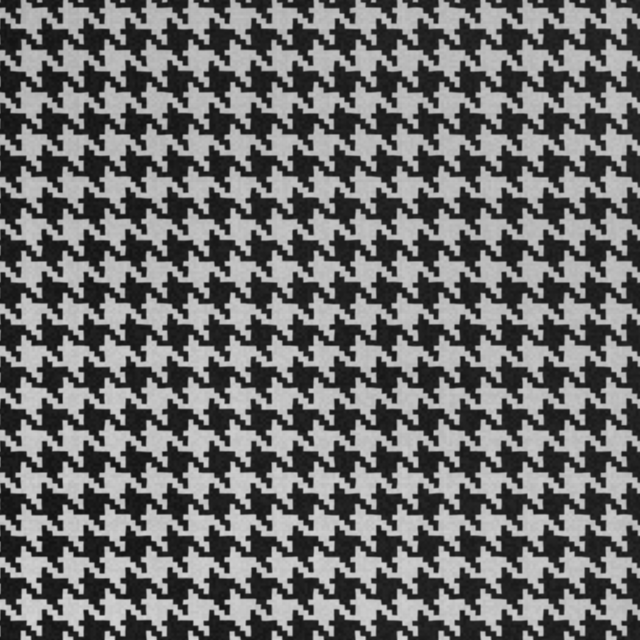
A Shadertoy shader for this pattern:

```glsl
const vec2  REPEATS = vec2(15.32, 15.15);  // checks across and down the canvas
const vec2  ORIGIN = vec2(0.505, 0.464);   // lower left of a light block, in checks
const float BAND = 4.0;                    // threads in each colour band
const float SOFTNESS = 0.27;               // half width of an edge, in threads
const float WOBBLE = 0.22;                 // thread waviness, in threads
const vec3  DARK = vec3(0.105);
const vec3  LIGHT = vec3(0.715);
const float GRAIN = 0.055;
const float GRAIN_SCALE = 230.0;

float hash(vec2 p) {
    return fract(sin(dot(p, vec2(127.1, 311.7))) * 43758.5453);
}

float noise(vec2 p) {
    vec2 i = floor(p);
    vec2 f = fract(p);
    f = f * f * (3.0 - 2.0 * f);
    return mix(mix(hash(i), hash(i + vec2(1.0, 0.0)), f.x),
               mix(hash(i + vec2(0.0, 1.0)), hash(i + vec2(1.0, 1.0)), f.x), f.y);
}

// 1 where the upper thread of a crossing is light: a 2/2 twill of banded yarns
float crossing(vec2 thread) {
    vec2 isLight = 1.0 - step(BAND, mod(thread, 2.0 * BAND));
    float warpOnTop = 1.0 - step(2.0, mod(thread.x + thread.y, 4.0));
    return mix(isLight.y, isLight.x, warpOnTop);
}

// Blend the four nearest crossings across soft edges
float weave(vec2 p, vec2 pixel) {
    vec2 q = p - 0.5;
    vec2 i = floor(q);
    vec2 s = clamp(0.7 * pixel, vec2(SOFTNESS), vec2(0.5));
    vec2 w = smoothstep(0.5 - s, 0.5 + s, fract(q));
    return mix(mix(crossing(i), crossing(i + vec2(1.0, 0.0)), w.x),
               mix(crossing(i + vec2(0.0, 1.0)), crossing(i + vec2(1.0, 1.0)), w.x), w.y);
}

void mainImage(out vec4 fragColor, in vec2 fragCoord) {
    vec2 uv = fragCoord / iResolution.xy;
    vec2 threadsPerCanvas = REPEATS * 2.0 * BAND;
    vec2 p = uv * threadsPerCanvas - ORIGIN * 2.0 * BAND;

    // Slightly uneven threads
    vec2 bend = vec2(noise(p * 0.45), noise(p * 0.45 + 57.0)) - 0.5;
    float light = weave(p + WOBBLE * bend, threadsPerCanvas / iResolution.xy);

    // Broad lighting: brightest at the lower left, faded blacks at the right
    float patches = noise(uv * 5.0 + 13.0) - 0.5;
    float glow = 0.09 * (1.0 - uv.y) * (1.0 - 0.5 * uv.x) + 0.03 * patches;
    vec3 darkYarn = DARK + 0.025 * uv.x + 0.02 * patches;
    vec3 lightYarn = LIGHT + glow;

    // Thread ribs and fibre grain
    vec2 thread = floor(p);
    float ribs = 0.5 * (hash(vec2(thread.x, 3.0)) + hash(vec2(7.0, thread.y))) - 0.5;
    float fibre = noise(uv * GRAIN_SCALE) - 0.5;
    vec3 color = mix(darkYarn, lightYarn, light);
    color += GRAIN * fibre + 0.03 * ribs * light;

    fragColor = vec4(clamp(color, 0.0, 1.0), 1.0);
}
```
